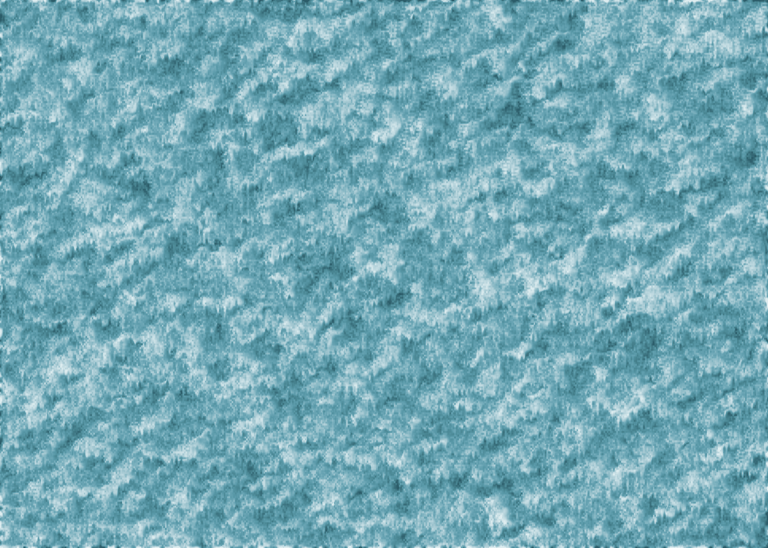
A Shadertoy shader for this texture:

```glsl
// Mottled teal surface: pale flecks slanting up to the right over deeper blue-green.
// Layers of stretched value noise, roughened by vertical streaks and fine grain,
// add up to one roughly normal height that a colour ramp turns into tones.

const float SLANT = 0.50;                        // direction of the flecks, radians
const vec2 PATCH_CELL  = vec2(0.110, 0.060);     // cell sizes, canvas height = 1
const vec2 FLECK_CELL  = vec2(0.036, 0.0175);
const vec2 CHIP_CELL   = vec2(0.016, 0.0100);
const vec2 STREAK_CELL = vec2(0.0042, 0.0125);
const vec2 GRAIN_CELL  = vec2(0.0029, 0.0034);
const float PATCH_AMOUNT  = 0.13;
const float FLECK_AMOUNT  = 0.70;
const float CHIP_AMOUNT   = 0.53;
const float STREAK_AMOUNT = 0.33;
const float GRAIN_AMOUNT  = 0.37;
const float WARP = 0.0030;                       // bending of the fleck outlines
const float RAGGED = 0.0024;                     // tearing of the outlines
const float RIM_WIDTH = 0.007;
const float RIM_CONTRAST = 1.6;
const float NOISE_DEVIATION = 0.2145;            // of smooth value noise

const int TONES = 8;
const vec3 TONE[TONES] = vec3[TONES](
    vec3(0.17, 0.36, 0.41), vec3(0.29, 0.53, 0.58),
    vec3(0.35, 0.60, 0.66), vec3(0.42, 0.65, 0.71),
    vec3(0.51, 0.71, 0.76), vec3(0.62, 0.77, 0.81),
    vec3(0.73, 0.84, 0.87), vec3(0.87, 0.93, 0.94));
const float STOP[TONES] = float[TONES](-3.4, -1.7, -0.8, -0.1, 0.5, 1.12, 1.95, 3.2);

float hash(vec2 p) {
    return fract(sin(dot(p, vec2(127.1, 311.7))) * 43758.5453);
}

// Value noise with mean 0 and deviation 1
float noise(vec2 p) {
    vec2 cell = floor(p);
    vec2 f = fract(p);
    f = f * f * (3.0 - 2.0 * f);
    float low  = mix(hash(cell), hash(cell + vec2(1.0, 0.0)), f.x);
    float high = mix(hash(cell + vec2(0.0, 1.0)), hash(cell + 1.0), f.x);
    return (mix(low, high, f.y) - 0.5) / NOISE_DEVIATION;
}

vec2 turn(vec2 p, float angle) {
    float c = cos(angle), s = sin(angle);
    return vec2(c * p.x + s * p.y, c * p.y - s * p.x);
}

vec3 ramp(float height) {
    vec3 color = TONE[0];
    for (int i = 1; i < TONES; i++) {
        float t = (height - STOP[i - 1]) / (STOP[i] - STOP[i - 1]);
        color = mix(color, TONE[i], clamp(t, 0.0, 1.0));
    }
    return color;
}

void mainImage(out vec4 fragColor, in vec2 fragCoord) {
    vec2 p = fragCoord / iResolution.y;
    vec2 size = iResolution.xy / iResolution.y;

    // Fine texture, also used to tear the outlines of the flecks
    float streak = noise(p / STREAK_CELL + 17.3);
    float grain = noise(p / GRAIN_CELL + 5.7);
    vec2 bend = vec2(noise(p / 0.014 + 41.0), noise(p / 0.014 + 73.0));
    vec2 q = p + WARP * bend + RAGGED * vec2(0.6 * grain, streak);

    // Slanting flecks, from broad patches to small chips
    float height = PATCH_AMOUNT * noise(turn(p, SLANT) / PATCH_CELL + 31.0);
    height += FLECK_AMOUNT * noise(turn(q, SLANT) / FLECK_CELL + 60.0);
    height += CHIP_AMOUNT * noise(turn(q, 0.6 * SLANT) / CHIP_CELL + 90.0);
    height += STREAK_AMOUNT * streak + GRAIN_AMOUNT * grain;

    // Restore unit deviation
    vec3 coarse = vec3(PATCH_AMOUNT, FLECK_AMOUNT, CHIP_AMOUNT);
    vec2 fine = vec2(STREAK_AMOUNT, GRAIN_AMOUNT);
    height /= sqrt(dot(coarse, coarse) + dot(fine, fine));

    // Harsh speckle along the border
    vec2 inset = min(p, size - p);
    float rim = 1.0 - smoothstep(0.0, RIM_WIDTH, min(inset.x, inset.y));
    height += RIM_CONTRAST * rim * noise(p / 0.009 + 120.0);

    fragColor = vec4(ramp(height), 1.0);
}
```
